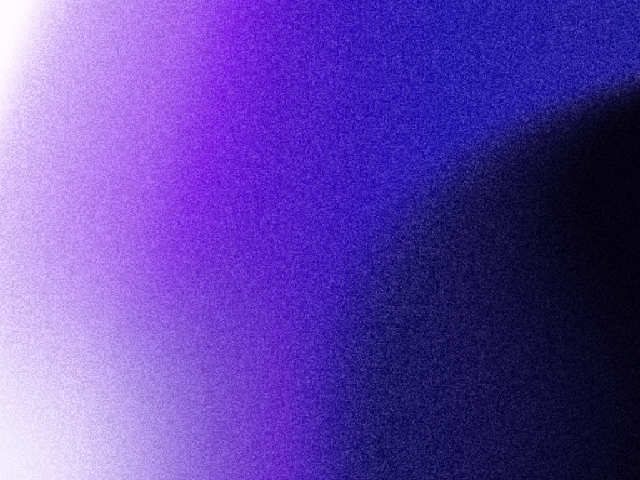
Reproduce this background procedurally as a WebGL 1 fragment shader.

```glsl
precision highp float;
// Grainy gradient from white and lavender on the left through violet to blue,
// with a curved dark mass at lower right. Two horizontal colour ramps are
// blended down the canvas, then shaded by a curved edge and fine noise.

uniform vec2 u_resolution;

float hash(vec2 p) {
  vec3 q = fract(vec3(p.xyx) * 0.1031);
  q += dot(q, q.yzx + 33.33);
  return fract((q.x + q.y) * q.z);
}

float valueNoise(vec2 p) {
  vec2 i = floor(p);
  vec2 f = fract(p);
  f *= f * (3.0 - 2.0 * f);
  return mix(mix(hash(i), hash(i + vec2(1.0, 0.0)), f.x),
             mix(hash(i + vec2(0.0, 1.0)), hash(i + 1.0), f.x), f.y);
}

// Continues a colour ramp with one more stop between start and end.
vec3 stop(vec3 color, vec3 next, float start, float end, float x) {
  return mix(color, next, clamp((x - start) / (end - start), 0.0, 1.0));
}

vec3 upperRamp(float x) {
  vec3 c = vec3(0.85, 0.72, 0.97);
  c = stop(c, vec3(0.71, 0.48, 0.94), 0.10, 0.22, x);
  c = stop(c, vec3(0.63, 0.33, 0.92), 0.22, 0.30, x);
  c = stop(c, vec3(0.49, 0.11, 0.89), 0.30, 0.37, x);
  c = stop(c, vec3(0.34, 0.06, 0.80), 0.37, 0.44, x);
  c = stop(c, vec3(0.18, 0.05, 0.71), 0.44, 0.57, x);
  c = stop(c, vec3(0.11, 0.06, 0.66), 0.57, 0.70, x);
  return stop(c, vec3(0.09, 0.07, 0.57), 0.70, 1.00, x);
}

vec3 lowerRamp(float x) {
  vec3 c = vec3(0.91, 0.86, 0.98);
  c = stop(c, vec3(0.81, 0.71, 0.95), 0.00, 0.12, x);
  c = stop(c, vec3(0.62, 0.48, 0.88), 0.12, 0.23, x);
  c = stop(c, vec3(0.47, 0.27, 0.81), 0.23, 0.33, x);
  c = stop(c, vec3(0.36, 0.11, 0.76), 0.33, 0.44, x);
  c = stop(c, vec3(0.19, 0.07, 0.65), 0.44, 0.52, x);
  return stop(c, vec3(0.08, 0.05, 0.51), 0.52, 0.60, x);
}

void main() {
  vec2 uv = gl_FragCoord.xy / u_resolution;
  float x = uv.x;
  float down = 1.0 - uv.y;

  // The violet band leans to the left as it descends.
  float lean = 0.19 * down * (1.0 - smoothstep(0.2, 0.6, x));
  vec3 color = mix(upperRamp(x + lean), lowerRamp(x), smoothstep(0.35, 0.85, down));

  // White wedge in the top corner and soft glow in the bottom one.
  float wedge = 1.0 - smoothstep(-0.055, 0.045, x - 0.085 + 0.27 * down);
  color = mix(color, vec3(1.0, 0.98, 1.0), wedge);
  float glow = exp(-22.0 * dot(uv, uv));
  color = mix(color, vec3(0.98, 0.97, 1.0), 0.7 * glow);

  // Dark mass: crisp at the right, a long fade towards the bottom.
  float edge = 0.5 + 0.5 * exp(-5.0 * (down - 0.14));
  float depth = x - edge;
  float fade = mix(0.17, 0.60, smoothstep(0.1, 0.9, down));
  color = mix(color, vec3(0.07, 0.05, 0.37), smoothstep(-0.05, 0.12, depth));
  color = mix(color, vec3(0.012, 0.006, 0.06), smoothstep(0.0, fade, depth));

  // Pale speckles and fine grain, fading out in white and black.
  vec2 cell = vec2(uv.x * u_resolution.x / u_resolution.y, uv.y) * 384.0;
  float speckle = mix(valueNoise(cell * 0.85), hash(floor(cell) + 17.0), 0.4);
  float fine = hash(floor(cell) + 71.0) - 0.5;
  float visible = smoothstep(-0.04, 0.45, color.b) * (1.0 - smoothstep(0.75, 1.0, color.g));
  color = mix(color, vec3(0.74, 0.66, 1.0), 0.34 * speckle * speckle * visible);
  color += 0.13 * fine * (0.15 + 0.85 * visible);

  gl_FragColor = vec4(clamp(color, 0.0, 1.0), 1.0);
}
```
